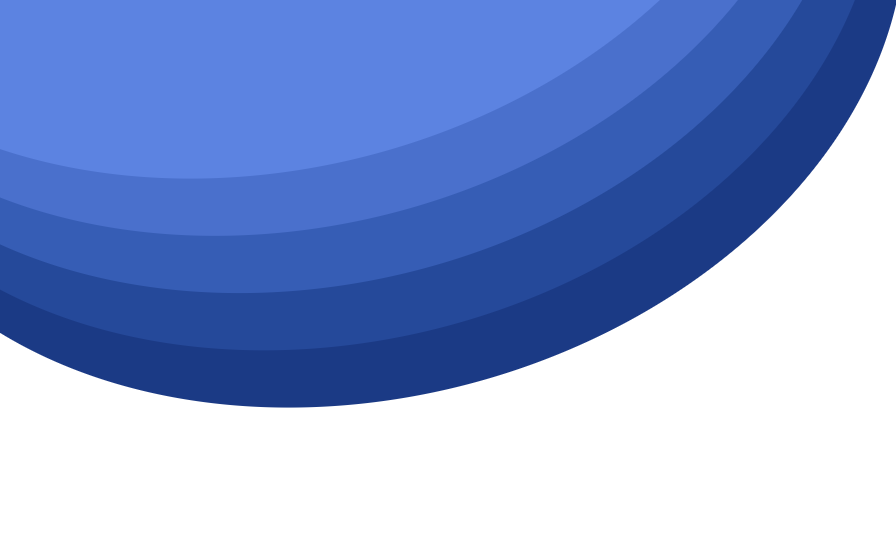
This background is drawn by a WebGL 2 fragment shader. Its source:

```glsl
#version 300 es
precision highp float;
// Stacked blue tilted ellipses sliding up and left from a white ground.

// Lengths are in canvas heights, origin at the lower left.
#define BANDS 5
#define CENTER vec2(0.6885, 1.0163)
#define RADII vec2(0.9885, 0.7767)
#define SHEAR 0.1935
#define BAND_STEP vec2(-0.0458, 0.1068)

uniform vec2 u_resolution;
out vec4 fragColor;

const vec3 WHITE = vec3(1.0);
const vec3 BLUES[BANDS] = vec3[BANDS](
    vec3(0.106, 0.227, 0.522),
    vec3(0.145, 0.286, 0.604),
    vec3(0.212, 0.365, 0.710),
    vec3(0.290, 0.439, 0.800),
    vec3(0.361, 0.514, 0.882));

// Approximate signed distance to the tilted ellipse, negative inside.
float tiltedEllipse(vec2 p) {
    vec2 q = vec2(p.x - SHEAR * p.y, p.y) / RADII;
    vec2 g = q / RADII;
    vec2 gradient = vec2(g.x, g.y - SHEAR * g.x);
    float r = length(q);
    return r * (r - 1.0) / max(length(gradient), 1e-4);
}

void main() {
    vec2 p = gl_FragCoord.xy / u_resolution.y;
    float pixel = 1.0 / u_resolution.y;
    vec3 color = WHITE;

    // Paint from the darkest band up to the lightest.
    for (int i = 0; i < BANDS; i++) {
        float d = tiltedEllipse(p - CENTER - float(i) * BAND_STEP);
        float coverage = clamp(0.5 - d / pixel, 0.0, 1.0);
        color = mix(color, BLUES[i], coverage);
    }
    fragColor = vec4(color, 1.0);
}
```
